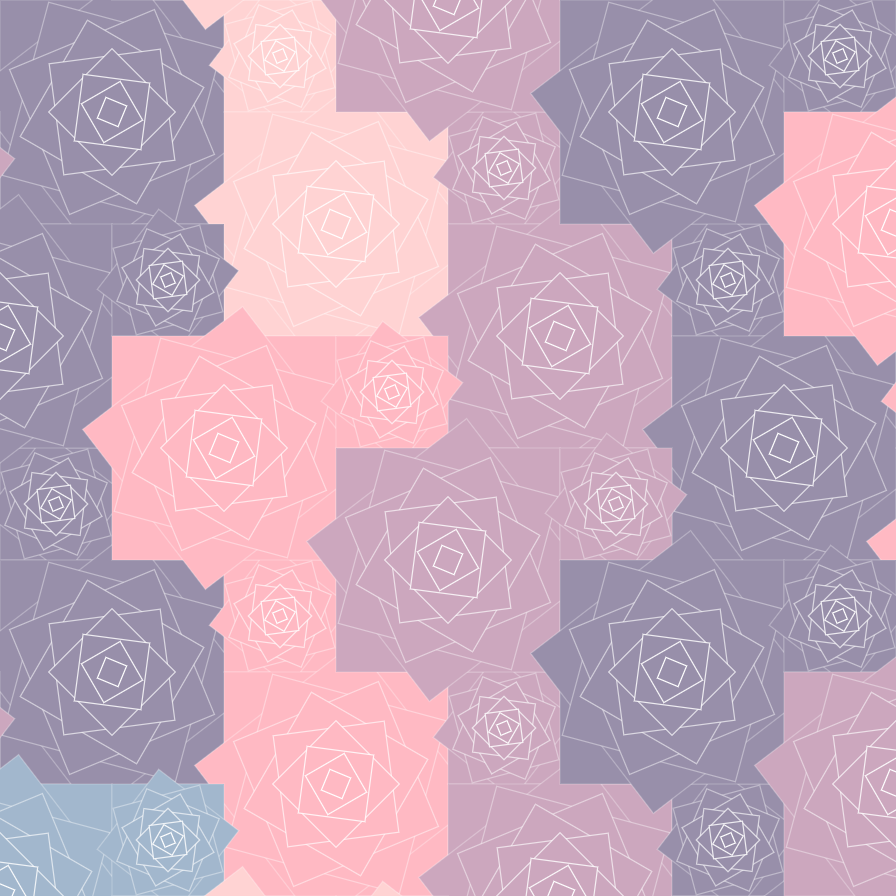
A Shadertoy shader for this pattern:

```glsl
const vec3 PURPLE = vec3(0.596, 0.561, 0.667);
const vec3 MAUVE  = vec3(0.800, 0.655, 0.745);
const vec3 PINK   = vec3(1.000, 0.725, 0.765);
const vec3 BLUSH  = vec3(1.000, 0.827, 0.827);
const vec3 BLUE   = vec3(0.635, 0.718, 0.804);

const float UNITS = 8.0;         // canvas height in small-tile sides
const float RINGS = 10.0;        // nested squares per rose
const float TWIST = 0.6545;      // turn between rings, 37.5 degrees
const float LINE_WIDTH = 0.0108;

// Pinwheel lattice of one large and one small square per cell
const vec2 ORIGIN   = vec2(1.0, 7.0);
const vec2 COL_STEP = vec2(2.0, -1.0);
const vec2 ROW_STEP = vec2(-1.0, -2.0);
const vec2 SMALL_OFFSET = vec2(1.5, 0.5);

mat2 rotation(float a) {
    float c = cos(a), s = sin(a);
    return mat2(c, s, -s, c);
}

float coverage(float d, float pixel) {
    return clamp(0.5 - d / pixel, 0.0, 1.0);
}

float squareDistance(vec2 p, float halfSide) {
    p = abs(p);
    return max(p.x, p.y) - halfSide;
}

// True in a recurring stretch of the height around its centre
bool inStretch(float y, float centre) {
    return abs(mod(y - centre + 5.0, 10.0) - 5.0) < 2.45;
}

// Upright colour bands, broken by accent stretches
vec3 tileColor(vec2 centre) {
    float band = floor((centre.x + 0.25) / 2.0);
    float kind = mod(band + 0.5, 3.0);
    bool low = inStretch(centre.y, -0.5);
    bool high = inStretch(centre.y, 7.5);
    if (kind < 1.0) return low && band < 1.0 ? BLUE : PURPLE;
    if (kind > 2.0) return MAUVE;
    if (band < 2.0) return high ? BLUSH : PINK;
    return low ? MAUVE : PINK;
}

// Stack of filled, outlined squares that shrink and turn inwards
vec3 paintRose(vec3 color, vec2 p, float halfSide, float twist, vec3 fill, float pixel) {
    if (dot(p, p) > 2.2 * halfSide * halfSide) return color;
    mat2 turn = rotation(-twist);
    for (float k = RINGS; k > 0.5; k--) {
        float d = squareDistance(p, halfSide * k / RINGS);
        float opacity = mix(1.0, 0.2, (k - 1.0) / (RINGS - 1.0));
        color = mix(color, fill, coverage(d, pixel));
        color = mix(color, vec3(1.0), opacity * coverage(abs(d) - 0.5 * LINE_WIDTH, pixel));
        p = turn * p;
    }
    return color;
}

// One lattice cell: the small rose lies on top and twists the other way
vec3 paintCell(vec3 color, vec2 p, vec2 cell, float pixel) {
    vec2 large = ORIGIN + cell.x * COL_STEP + cell.y * ROW_STEP;
    vec2 small = large + SMALL_OFFSET;
    color = paintRose(color, p - large, 1.0, TWIST, tileColor(large), pixel);
    return paintRose(color, p - small, 0.5, -TWIST, tileColor(small), pixel);
}

void mainImage(out vec4 fragColor, in vec2 fragCoord) {
    float pixel = UNITS / iResolution.y;
    vec2 p = fragCoord * pixel;
    vec2 v = p - ORIGIN;
    vec2 nearest = floor(vec2(dot(v, COL_STEP), dot(v, ROW_STEP)) / 5.0 + 0.5);

    // Even rows first, odd rows over them, each from left to right
    vec3 color = MAUVE;
    for (float parity = 0.0; parity < 1.5; parity++) {
        for (float j = -1.0; j < 1.5; j++) {
            float row = nearest.y + j;
            if (abs(mod(row, 2.0) - parity) > 0.5) continue;
            for (float i = -1.0; i < 1.5; i++) {
                color = paintCell(color, p, vec2(nearest.x + i, row), pixel);
            }
        }
    }
    fragColor = vec4(color, 1.0);
}
```
